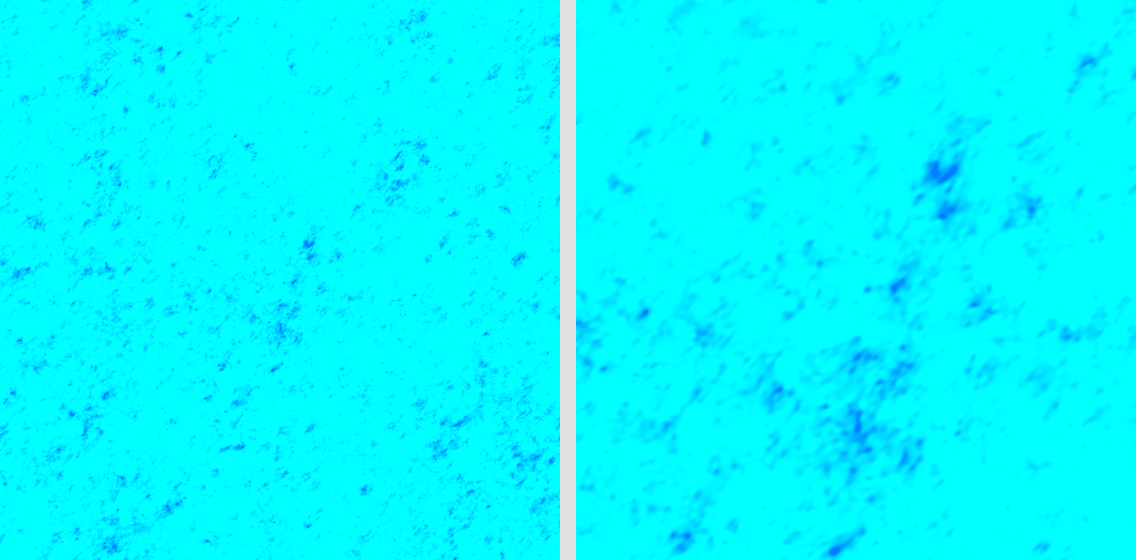
Left, the full canvas; right, a detail of the centre.
Give the GLSL for this texture, as a Shadertoy shader.

```glsl
// Cyan surface weathered by slanted drifts of small ragged blue flecks.
// Signed cellular splats are layered at two scales, stretched along the grain,
// and only the part of their sum above a threshold is tinted blue.

const vec3 CYAN = vec3(0.0, 1.0, 1.0);
const vec3 BLUE = vec3(0.0, 0.0, 1.0);
const float SPLAT_NORM = 2.585; // brings the splat noise to unit variance

// Three random values in 0..1 for a cell
vec3 hash3(vec2 cell, float seed) {
    vec3 h = fract(vec3(cell.xyx + seed * 17.3) * vec3(0.1031, 0.1030, 0.0973));
    h += dot(h, h.yxz + 33.33);
    return fract((h.xxy + h.yzz) * h.zyx);
}

// Cellular noise: one soft spot of random sign and strength per cell
float splatNoise(vec2 p, float seed) {
    vec2 cell = floor(p);
    float total = 0.0;
    for (int y = -1; y <= 1; y++) {
        for (int x = -1; x <= 1; x++) {
            vec2 id = cell + vec2(x, y);
            vec3 rnd = hash3(id, seed);
            vec2 offset = id + rnd.xy - p;
            float falloff = max(0.0, 1.0 - dot(offset, offset));
            total += (2.0 * rnd.z - 1.0) * falloff * falloff * falloff;
        }
    }
    return total * SPLAT_NORM;
}

// Turns the plane so x runs along the grain, and stretches it that way
vec2 alongGrain(vec2 p, float angle, float stretch) {
    vec2 dir = vec2(cos(angle), sin(angle));
    return vec2(dot(p, dir) / stretch, dot(p, vec2(-dir.y, dir.x)));
}

// Three octaves of splats, scaled to unit variance
float layeredSplats(vec2 p, float frequency, float gain, float seed) {
    float total = 0.0, power = 0.0, weight = 1.0;
    for (int i = 0; i < 3; i++) {
        total += weight * splatNoise(p * frequency, seed + float(i));
        power += weight * weight;
        weight *= gain;
        frequency *= 2.2;
    }
    return total * inversesqrt(power);
}

// Layered sines that bend the grain slightly
vec2 sineWarp(vec2 p, float frequency, float amount) {
    vec2 q = p * frequency;
    return amount * (sin(q.yx + vec2(0.4, 2.1))
         + 0.6 * sin(q.yx * 2.3 + q * 1.1 + vec2(3.7, 1.2)));
}

// Blue tint for a given height of the noise above its threshold
float tintAmount(float height, float threshold) {
    float x = max(0.0, height - threshold);
    return min(0.5, x * (0.075 + x * (0.014 + x * 0.005)));
}

void mainImage(out vec4 fragColor, in vec2 fragCoord) {
    vec2 p = fragCoord / iResolution.y;

    // Broad drifts
    vec2 driftPos = alongGrain(p + sineWarp(p, 11.0, 0.012), 0.86, 1.8);
    float drifts = layeredSplats(driftPos, 6.0, 0.9, 1.0);

    // Fine flecks
    vec2 fleckPos = alongGrain(p + sineWarp(p, 47.0, 0.002), 0.72, 1.55);
    float flecks = layeredSplats(fleckPos, 62.0, 0.88, 5.0);

    float tint = tintAmount(0.42 * drifts + 0.91 * flecks, 0.5);
    fragColor = vec4(mix(CYAN, BLUE, tint), 1.0);
}
```
